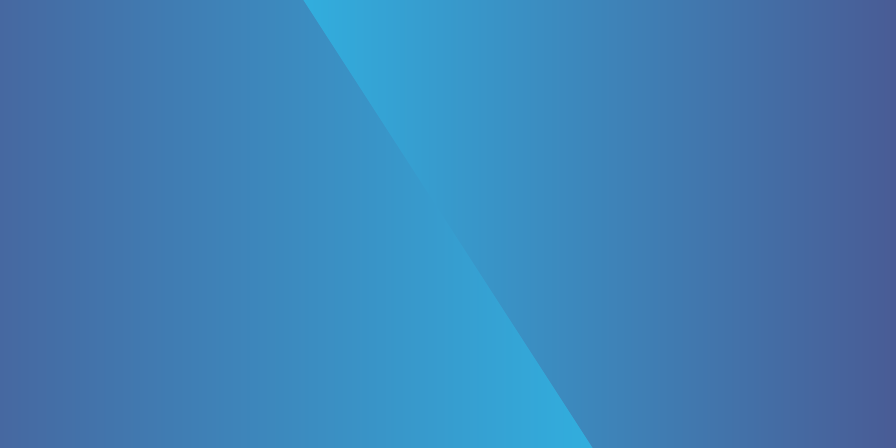
A Shadertoy shader for this background:

```glsl
// Two blue panels with horizontal gradients, meeting along a slanted edge.

const vec3 SLATE_BLUE = vec3(0.275, 0.408, 0.630);
const vec3 DEEP_INDIGO = vec3(0.286, 0.360, 0.586);
const vec3 BRIGHT_CYAN = vec3(0.194, 0.682, 0.870);

const float EDGE_BOTTOM = 0.6615;
const float EDGE_TOP = 0.3385;

// Linear blend from colour a at x0 to colour b at x1.
vec3 ramp(float x, float x0, float x1, vec3 a, vec3 b) {
    return mix(a, b, clamp((x - x0) / (x1 - x0), 0.0, 1.0));
}

// Signed distance to the line through a and b, positive on its right side.
float lineDistance(vec2 p, vec2 a, vec2 b) {
    vec2 along = normalize(b - a);
    return dot(p - a, vec2(along.y, -along.x));
}

void mainImage(out vec4 fragColor, in vec2 fragCoord) {
    vec2 uv = fragCoord / iResolution.xy;
    vec2 aspect = vec2(iResolution.x / iResolution.y, 1.0);

    // Each panel is brightest at its far end of the slanted edge.
    vec3 leftPanel = ramp(uv.x, 0.0, EDGE_BOTTOM, SLATE_BLUE, BRIGHT_CYAN);
    vec3 rightPanel = ramp(uv.x, EDGE_TOP, 1.0, BRIGHT_CYAN, DEEP_INDIGO);

    // Smooth the edge over about one pixel.
    float side = lineDistance(uv * aspect, vec2(EDGE_BOTTOM, 0.0) * aspect,
                              vec2(EDGE_TOP, 1.0) * aspect);
    float halfPixel = 0.5 / iResolution.y;
    float rightMask = smoothstep(-halfPixel, halfPixel, side);

    fragColor = vec4(mix(leftPanel, rightPanel, rightMask), 1.0);
}
```
